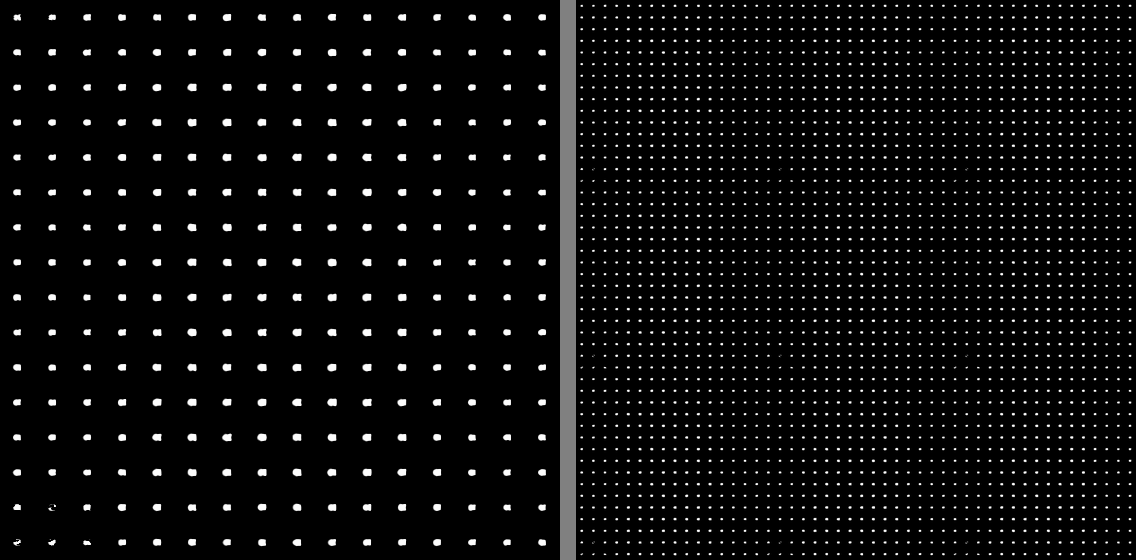
Left, the tile; right, the same tile 3 across and 3 down.
This pattern is drawn by a WebGL 1 fragment shader. Its source:

```glsl
precision highp float;
// A 16 by 16 grid of small soft white blobs on black. Each blob joins a disc
// on the left to a rounded block on the right; its size swells smoothly toward
// the middle columns, its rim wobbles, and a few blobs near one corner are worn.

#define CELLS 16.0         // repeats across and down
#define RADIUS 0.102       // disc radius in cell units
#define CENTER vec2(0.485, 0.5)
#define SIZE_MIN 0.87      // scale of the smallest blobs
#define SIZE_MAX 1.03      // scale of the largest blobs
#define SOFT_LEFT 0.25     // rim softness in radii, left side
#define SOFT_RIGHT 0.17    // rim softness in radii, right side
#define WOBBLE 0.22        // rim irregularity in radii
#define WEAR 1.5           // depth of the worn chips in radii
#define WEAR_SPOT vec2(0.8, 0.3)
#define INK vec3(0.99)

const float TAU = 6.28318;

uniform vec2 u_resolution;

float hash(vec2 p) {
  vec3 q = fract(vec3(p.xyx) * 0.1031);
  q += dot(q, q.yzx + 33.33);
  return fract((q.x + q.y) * q.z);
}

// Value noise that wraps after the given number of lattice steps.
float wrapNoise(vec2 p, vec2 period) {
  vec2 i = floor(p);
  vec2 f = fract(p);
  f = f * f * (3.0 - 2.0 * f);
  vec2 a = mod(i, period);
  vec2 b = mod(i + 1.0, period);
  return mix(mix(hash(a), hash(vec2(b.x, a.y)), f.x),
             mix(hash(vec2(a.x, b.y)), hash(b), f.x), f.y);
}

float roundedBox(vec2 p, vec2 halfSize, float corner) {
  vec2 d = abs(p) - halfSize + corner;
  return length(max(d, 0.0)) + min(max(d.x, d.y), 0.0) - corner;
}

// Disc joined to a rounded block, in units of the disc radius.
float blobDistance(vec2 p) {
  float disc = length(p + vec2(0.2, 0.0)) - 1.0;
  float block = roundedBox(p - vec2(0.48, 0.03), vec2(0.72, 0.93), 0.32);
  return min(disc, block);
}

// Slow periodic swell of blob size over the grid.
float blobScale(vec2 cell) {
  vec2 swell = 0.5 - 0.5 * cos(TAU * (cell + 0.5) / CELLS);
  float f = smoothstep(0.15, 0.75, swell.x);
  f *= mix(0.45, 1.0, smoothstep(0.0, 0.3, swell.y));
  f += 0.4 * (wrapNoise(cell * 0.5, vec2(CELLS * 0.5)) - 0.5);
  return mix(SIZE_MIN, SIZE_MAX, clamp(f, 0.0, 1.0));
}

// Wear fades with wrapped distance from one spot on the grid.
float wearAmount(vec2 cell) {
  vec2 d = abs(cell - WEAR_SPOT);
  d = min(d, CELLS - d);
  return 1.0 - smoothstep(0.3, 1.9, length(d));
}

void main() {
  vec2 uv = gl_FragCoord.xy / u_resolution;
  vec2 grid = uv * CELLS;
  vec2 cell = mod(floor(grid), CELLS);
  float unit = RADIUS * blobScale(cell);
  vec2 p = (fract(grid) - CENTER) / unit;

  // Blob outline with an uneven rim
  float d = blobDistance(p);
  d += WOBBLE * (wrapNoise(grid * 12.0, vec2(CELLS * 12.0)) - 0.5);

  // Flat, streaky chips on worn blobs
  vec2 streaks = vec2(10.0, 22.0);
  float chip = wrapNoise(grid * streaks, CELLS * streaks);
  d += WEAR * wearAmount(cell) * smoothstep(0.4, 0.9, chip);

  // Soft rim, never narrower than a pixel
  float pixel = CELLS / (min(u_resolution.x, u_resolution.y) * unit);
  float soft = mix(SOFT_LEFT, SOFT_RIGHT, smoothstep(-0.8, 0.6, p.x));
  soft = max(soft, 0.6 * pixel);
  float cover = 1.0 - smoothstep(-soft, soft, d);

  gl_FragColor = vec4(INK * cover, 1.0);
}
```
